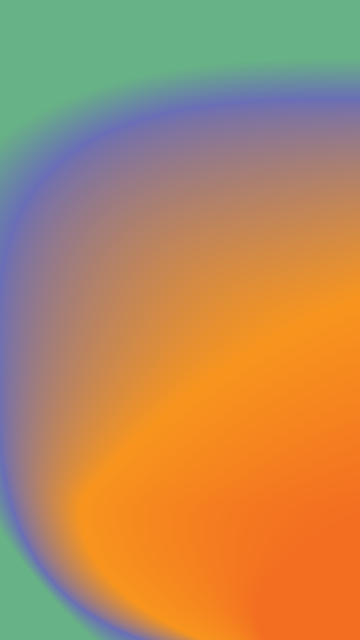
A Shadertoy shader for this background:

```glsl
// A soft gradient: four nested, lopsided superellipses open to the right.
// Each contour carries one colour; between two neighbours the colours blend
// by the ratio of the approximate distances to both contours.

// A contour has its own shape above and below its centre.
struct Contour {
    vec2 centre;
    float reach;     // radius to the left
    vec2 height;     // radius downwards, upwards
    vec2 exponent;   // roundness below, above
};

// Lengths are in canvas widths, with the origin at the lower left.
const float CANVAS_HEIGHT = 16.0 / 9.0;
const Contour RIM   = Contour(vec2(0.995, 0.887), 1.204, vec2(1.238, 0.729), vec2(1.7, 2.6));
const Contour HALO  = Contour(vec2(0.995, 0.782), 1.000, vec2(0.847, 0.718), vec2(3.0, 3.0));
const Contour EMBER = Contour(vec2(1.111, 0.361), 0.887, vec2(0.458, 0.618), vec2(2.0, 1.3));
const Contour CORE  = Contour(vec2(1.090, 0.088), 0.380, vec2(0.270, 0.270), vec2(2.0, 1.6));

const vec3 GREEN  = vec3(0.405, 0.698, 0.525);
const vec3 BLUE   = vec3(0.415, 0.430, 0.715);
const vec3 AMBER  = vec3(0.972, 0.582, 0.115);
const vec3 ORANGE = vec3(0.952, 0.430, 0.130);

const float SIDE_BLEND = 0.12;   // half height of the lower-to-upper transition
const float WARMTH = 0.74;       // below 1, blue warms faster towards amber

// Approximate signed distance: superellipse norm over its gradient length.
float contourDistance(vec2 p, Contour c) {
    vec2 offset = p - c.centre;
    float side = smoothstep(-SIDE_BLEND, SIDE_BLEND, offset.y);
    float n = mix(c.exponent.x, c.exponent.y, side);
    vec2 radius = vec2(c.reach, mix(c.height.x, c.height.y, side));

    vec2 e = max(vec2(-offset.x, abs(offset.y)) / radius, 1e-3);
    float norm = pow(pow(e.x, n) + pow(e.y, n), 1.0 / n);
    vec2 gradient = pow(e / norm, vec2(n - 1.0)) / radius;
    return (norm - 1.0) / length(gradient);
}

// 0 on the outer contour, 1 on the inner one.
float between(float outer, float inner) {
    float inside = max(-outer, 0.0);
    return inside / (inside + max(inner, 0.0) + 1e-4);
}

void mainImage(out vec4 fragColor, in vec2 fragCoord) {
    vec2 p = fragCoord / iResolution.xy * vec2(1.0, CANVAS_HEIGHT);

    float rim = contourDistance(p, RIM);
    float halo = contourDistance(p, HALO);
    float ember = contourDistance(p, EMBER);
    float core = contourDistance(p, CORE);

    // Blend from the outside inwards.
    vec3 color = mix(GREEN, BLUE, between(rim, halo));
    color = mix(color, AMBER, pow(between(halo, ember), WARMTH));
    color = mix(color, ORANGE, between(ember, core));

    fragColor = vec4(color, 1.0);
}
```
